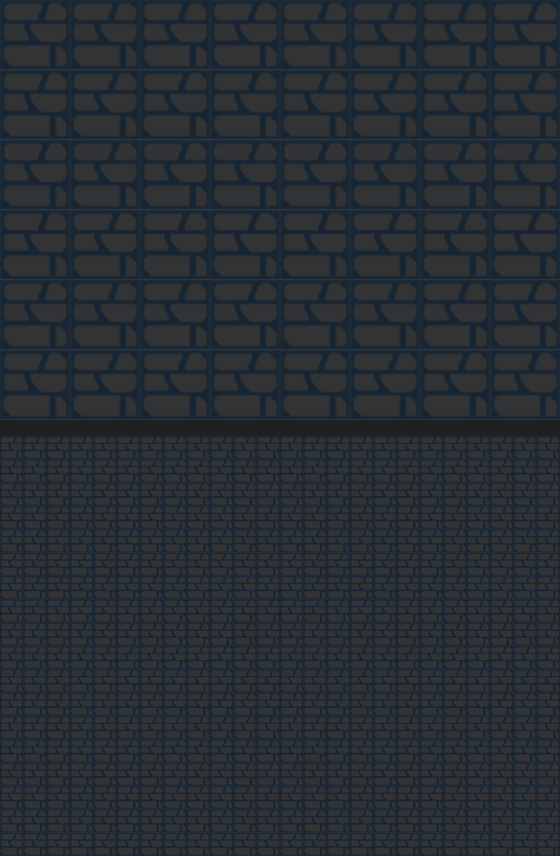
Top, the tile; bottom, the same tile 3 across and 3 down.
Write a WebGL 1 fragment shader that draws this pattern.

```glsl
precision highp float;
// Dark stone wall: a square block of six chipped stones in navy mortar, repeated 8 by 6.

uniform vec2 u_resolution;

const vec2 REPEATS = vec2(8.0, 6.0);
const vec3 STONE_COLOR = vec3(0.196, 0.200, 0.206);
const vec3 MORTAR_COLOR = vec3(0.090, 0.145, 0.200);
const vec3 BORDER_COLOR = vec3(0.118, 0.165, 0.205);
const vec3 LINE_COLOR = vec3(0.205, 0.235, 0.255);
const float EDGE_SOFTNESS = 0.022;   // half width of the stone edge blur
const float BORDER_WIDTH = 0.055;    // paler mortar around each block
const float LINE_HEIGHT = 0.006;     // centre of the thin line above the block base
const float LINE_HALF_WIDTH = 0.005;
const float LINE_STRENGTH = 0.75;

// Signed distance to a stone. box: left, bottom, right, top.
// lean: how far the left and right sides step over towards the top.
// cuts: chamfers at top left, top right, bottom left, bottom right.
float stone(vec2 p, vec4 box, vec2 lean, vec4 cuts) {
  float rise = (p.y - box.y) / (box.w - box.y);
  vec2 shift = lean * (smoothstep(0.2, 0.8, rise) - 0.5);
  float left = box.x + shift.x - p.x;
  float right = p.x - box.z - shift.y;
  float bottom = box.y - p.y;
  float top = p.y - box.w;
  vec4 corners = vec4(left + top, right + top, left + bottom, right + bottom);
  corners = (corners + cuts) * 0.7071;
  float sides = max(max(left, right), max(bottom, top));
  float chamfers = max(max(corners.x, corners.y), max(corners.z, corners.w));
  return max(sides, chamfers);
}

// Three courses of two stones in a unit block.
float stoneBlock(vec2 p) {
  // top course
  float d = stone(p, vec4(0.060, 0.710, 0.575, 0.945), vec2(0.0, 0.055), vec4(0.05, 0.02, 0.06, 0.02));
  d = min(d, stone(p, vec4(0.665, 0.710, 0.950, 0.955), vec2(0.05, 0.0), vec4(0.05, 0.10, 0.02, 0.04)));
  // middle course
  d = min(d, stone(p, vec4(0.060, 0.420, 0.375, 0.660), vec2(0.0, -0.060), vec4(0.03, 0.01, 0.04, 0.02)));
  d = min(d, stone(p, vec4(0.470, 0.400, 0.950, 0.660), vec2(-0.075, 0.0), vec4(0.02, 0.03, 0.08, 0.07)));
  // bottom course
  d = min(d, stone(p, vec4(0.055, 0.055, 0.710, 0.352), vec2(0.0), vec4(0.06, 0.01, 0.11, 0.01)));
  d = min(d, stone(p, vec4(0.800, 0.055, 0.950, 0.335), vec2(0.0), vec4(0.01, 0.09, 0.01, 0.03)));
  return d;
}

void main() {
  vec2 grid = gl_FragCoord.xy / u_resolution * REPEATS;
  vec2 cell = fract(grid);
  float pixel = REPEATS.y / u_resolution.y;

  // mortar, paler along the block border
  vec2 fromEdge = 0.5 - abs(cell - 0.5);
  float border = 1.0 - smoothstep(0.0, BORDER_WIDTH, min(fromEdge.x, fromEdge.y));
  vec3 color = mix(MORTAR_COLOR, BORDER_COLOR, border);

  // soft-edged stones
  float soft = max(EDGE_SOFTNESS, pixel);
  float cover = 1.0 - smoothstep(-soft, soft, stoneBlock(cell));
  color = mix(color, STONE_COLOR, cover);

  // thin pale line along the base, measured across the wrap
  float lineDistance = abs(fract(cell.y - LINE_HEIGHT + 0.5) - 0.5);
  float line = 1.0 - smoothstep(-0.5 * pixel, 0.5 * pixel, lineDistance - LINE_HALF_WIDTH);
  color = mix(color, LINE_COLOR, line * LINE_STRENGTH);

  gl_FragColor = vec4(color, 1.0);
}
```
